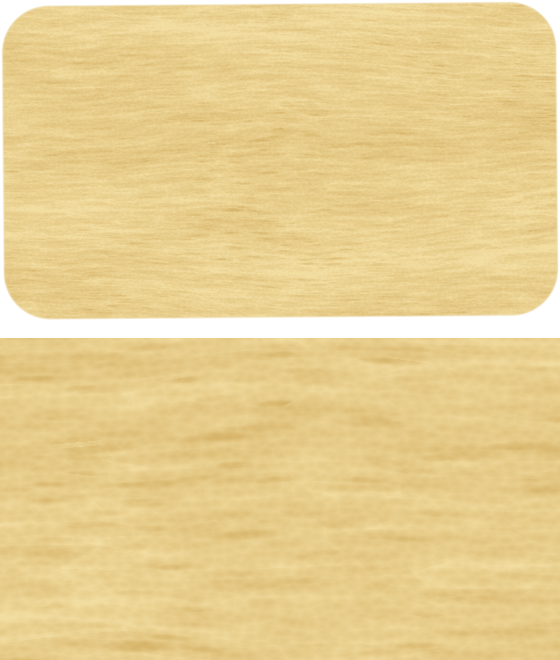
Top, the full canvas; bottom, a detail of the centre.
A Shadertoy shader for this texture:

```glsl
// A pale, rounded wooden board on white, with fine and nearly level grain.
// Stretched cellular noise makes the fibres, pores and speckle; layered
// sines bend the grain and shade the broad bands.

#define BOARD_CENTER vec2(0.871, 0.501)
#define BOARD_HALF   vec2(0.862, 0.487)
#define BOARD_TILT   0.008
#define CORNER       0.145
#define WOOD         vec3(0.910, 0.808, 0.552)
#define TONE_STEP    vec3(0.023, 0.034, 0.046)
#define RIM          vec3(0.945, 0.900, 0.760)
#define BAND_AMOUNT  0.40
#define FIBRE_AMOUNT 0.36
#define SPECK_AMOUNT 0.28
#define PORE_AMOUNT  1.70

vec3 hash3(vec2 p) {
    vec3 q = fract(vec3(p.xyx) * vec3(0.1031, 0.1030, 0.0973));
    q += dot(q, q.yxz + 33.33);
    return fract((q.xxy + q.yzz) * q.zyx);
}

// Distance to the nearest cell point, and that cell's random value
vec2 cellular(vec2 p) {
    vec2 cell = floor(p), f = p - cell;
    vec2 nearest = vec2(9.0, 0.0);
    for (int j = -1; j <= 1; j++)
    for (int i = -1; i <= 1; i++) {
        vec2 o = vec2(i, j);
        vec3 h = hash3(cell + o + 200.0);
        float d = length(o + h.xy - f);
        if (d < nearest.x) nearest = vec2(d, h.z);
    }
    return nearest;
}

// Cellular noise centred on zero with a spread of about one
float grain(vec2 p) {
    vec2 c = cellular(p);
    return (c.x - 0.43) * 4.2 + (c.y - 0.5) * 1.6;
}

// Slow rise and fall of the fibres
float bend(vec2 p) {
    return 0.022 * sin(1.9 * p.x + 5.0 * p.y - 4.2)
         + 0.007 * sin(5.3 * p.x - 4.0 * p.y)
         + 0.002 * sin(17.0 * p.x + 9.0 * p.y);
}

// Broad light and dark bands
float bands(vec2 g) {
    float s = sin(9.0 * g.y + 1.3 * g.x + 1.2 * sin(2.3 * g.x) - 2.4);
    s += 0.7 * sin(23.0 * g.y - 1.9 * g.x + 1.5 * sin(3.1 * g.x + 6.0 * g.y));
    s += 0.5 * sin(51.0 * g.y + 2.7 * g.x + 2.0 * sin(4.0 * g.x - 11.0 * g.y));
    return s;
}

// Short dark dashes, gathered in loose patches
float pores(vec2 g) {
    float patches = 0.6 + 0.4 * sin(3.7 * g.x + 2.0 * sin(7.0 * g.y))
                              * sin(11.0 * g.y + 2.0 * g.x);
    float sum = 0.0;
    for (int k = 0; k < 2; k++) {
        float layer = float(k);
        vec2 c = cellular(g * mix(vec2(15.0, 105.0), vec2(9.0, 72.0), layer)
                          + 31.0 * layer);
        sum += smoothstep(0.45, 0.08, c.x) * smoothstep(0.5, 1.0, c.y);
    }
    return sum * patches;
}

float roundedBox(vec2 p, vec2 halfSize, float r) {
    vec2 q = abs(p) - halfSize + r;
    return length(max(q, 0.0)) + min(max(q.x, q.y), 0.0) - r;
}

void mainImage(out vec4 fragColor, in vec2 fragCoord) {
    // Height is one unit; the width keeps the board's proportions
    vec2 p = fragCoord / iResolution.xy * vec2(1.7415, 1.0);
    float pixel = 1.0 / iResolution.y;

    // Grain coordinates follow the bent fibres
    vec2 g = vec2(p.x, p.y - bend(p));

    // Tone: zero is plain wood, plus is paler, minus is darker
    float tone = 0.22 + BAND_AMOUNT * bands(g);
    tone += FIBRE_AMOUNT * grain(g * vec2(3.2, 46.0) + 7.0);
    tone += FIBRE_AMOUNT * grain(g * vec2(10.0, 98.0) + 53.0);
    tone += SPECK_AMOUNT * grain(g * vec2(85.0, 140.0) + 91.0);
    tone -= PORE_AMOUNT * pores(g);
    vec3 color = WOOD + TONE_STEP * clamp(tone, -3.0, 1.8);

    // Board outline, pale rim and white surround
    float c = cos(BOARD_TILT), s = sin(BOARD_TILT);
    vec2 b = mat2(c, -s, s, c) * (p - BOARD_CENTER);
    float d = roundedBox(b, BOARD_HALF, CORNER);
    color = mix(color, RIM, 0.7 * smoothstep(-0.007, 0.0, d));
    color = mix(color, vec3(1.0), smoothstep(-pixel, pixel, d));
    fragColor = vec4(color, 1.0);
}
```
